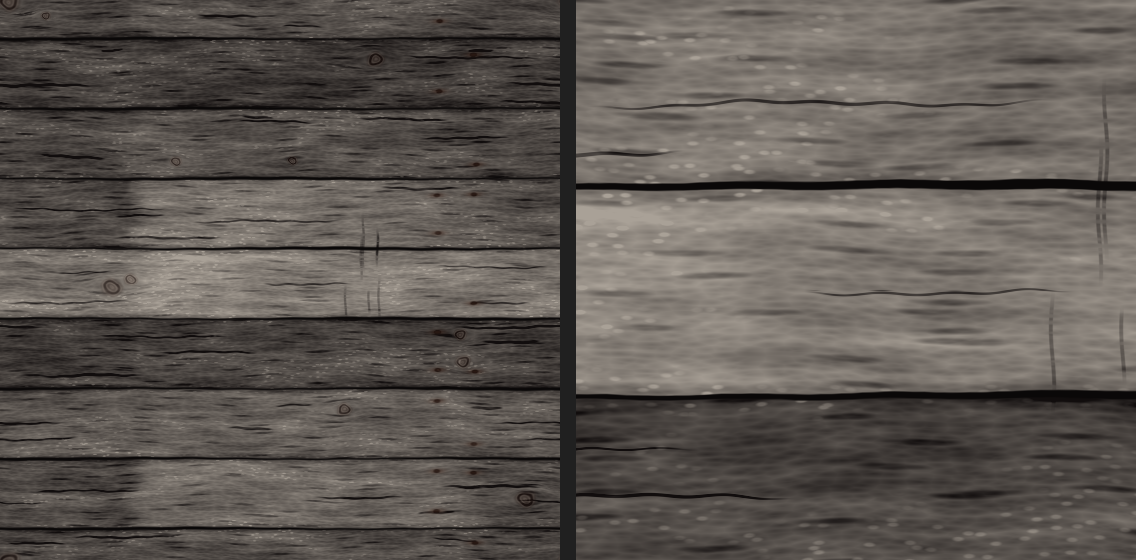
Left, the full canvas; right, a detail of the centre.
Give the GLSL for this texture, as a Shadertoy shader.

```glsl
// Weathered horizontal planks: eight grey boards split by dark gaps, tiling both ways.
// Stretched cellular noise gives fibre, stain and flecks; hashed loops place the
// knots, cracks, nails and scratches, and one tone value is mapped to colour.

const float BOARDS = 8.0;
const float GAP_OFFSET = 0.056;      // height of the lowest gap
const float GAP_HALF = 0.0025;       // half width of a gap
const float GRAIN = 0.55;
const float STAIN = 0.42;
const int KNOTS = 2;                 // candidates per board
const int CRACKS = 5;
const int SCRATCHES = 7;
const vec3 SHADOW = vec3(0.065, 0.05, 0.05);
const vec3 PALE = vec3(0.60, 0.57, 0.535);
const vec3 RUST = vec3(0.23, 0.13, 0.09);
// Tone of each board from the bottom, and how much its middle is bleached.
const float TONE[8] = float[8](0.49, 0.58, 0.39, 0.77, 0.49, 0.45, 0.39, 0.45);
const float BLEACH[8] = float[8](0.22, 0.06, 0.04, 0.11, 0.28, 0.08, -0.03, 0.08);
const float TAU = 6.28318;

float hash(vec2 p) {
    vec3 q = fract(p.xyx * 0.1031);
    q += dot(q, q.yzx + 33.33);
    return fract((q.x + q.y) * q.z);
}

float wrap(float x) { return fract(x + 0.5) - 0.5; }

// Distance to the nearest jittered point; tiles over the unit square.
float cellular(vec2 p, vec2 cells) {
    p *= cells;
    vec2 base = floor(p);
    float nearest = 4.0;
    for (int j = -1; j <= 1; j++)
    for (int i = -1; i <= 1; i++) {
        vec2 cell = base + vec2(i, j);
        vec2 id = mod(cell, cells) + cells.yx * 0.37;
        vec2 d = cell + vec2(hash(id), hash(id + 57.3)) - p;
        nearest = min(nearest, dot(d, d));
    }
    return sqrt(nearest);
}

// Adds one knot: bends the grain and returns ring tone (x) and brown tint (y).
vec2 knot(vec2 p, vec2 seed, inout vec2 grainPos) {
    float size = hash(seed + 3.1);
    float radius = mix(0.007, 0.019, size * size);
    vec2 centre = vec2(hash(seed), (hash(seed + 7.7) - 0.5) * 0.07);
    vec2 d = vec2(wrap(p.x - centre.x), (p.y - centre.y) * 1.15) / radius;
    vec2 spread = d * vec2(0.35, 0.6);
    grainPos.y -= radius * d.y * 0.7 * exp(-dot(spread, spread));
    float l = length(d + 0.1 * sin(d.yx * 3.0 + seed.x));
    float inside = 1.0 - smoothstep(0.8, 1.7, l);
    float rim = 1.0 - smoothstep(0.05, 0.3, abs(l - 0.85));
    return vec2(0.07 * sin(l * 13.0) * inside - 0.27 * rim, 0.22 * inside);
}

// Coverage of one tapering crack along the grain.
float crack(vec2 p, vec2 seed, float px) {
    float u = wrap(p.x - hash(seed)) / mix(0.02, 0.15, hash(seed + 2.3));
    float y = (hash(seed + 5.9) - 0.5) * 0.11 + 0.004 * u * (hash(seed + 8.2) - 0.5);
    y += 0.0015 * sin(TAU * 5.0 * p.x + seed.x) + 0.0007 * sin(TAU * 23.0 * p.x + seed.y);
    float width = 0.0014 * hash(seed + 4.4) * (1.0 - u * u);
    return (1.0 - smoothstep(width, width + 1.3 * px, abs(p.y - y))) * (1.0 - smoothstep(0.7, 1.0, abs(u)));
}

void mainImage(out vec4 fragColor, in vec2 fragCoord) {
    vec2 uv = fragCoord / iResolution.xy;
    float px = 1.0 / iResolution.y;

    // Board index and position inside it, with slightly wavy edges
    float wave = 0.0009 * sin(TAU * 2.0 * uv.x + floor(uv.y * 8.0 + 0.05)) + 0.0005 * sin(TAU * 11.0 * uv.x);
    float row = (uv.y + wave - GAP_OFFSET) * BOARDS;
    float board = mod(floor(row), BOARDS);
    int index = int(board);
    vec2 p = vec2(uv.x, (fract(row) - 0.5) / BOARDS);
    float edge = 0.5 / BOARDS - abs(p.y);

    // Knots and gently bent grain coordinates
    vec2 q = uv + vec2(hash(vec2(board, 9.0)), 0.0);
    q.y += 0.003 * sin(TAU * 2.0 * uv.x + board * 2.0) + 0.001 * sin(TAU * 7.0 * uv.x + board);
    vec2 knots = vec2(0.0);
    for (int i = 0; i < KNOTS; i++) {
        vec2 seed = vec2(board * 3.7 + 1.0, float(i) * 11.3 + 2.0);
        if (hash(seed + 21.0) > 0.35) knots += knot(p, seed, q);
    }

    // Board tone, bleached middle and blotchy stains
    float stain = 0.6 * cellular(q, vec2(4.0, 20.0)) + 0.4 * cellular(q, vec2(13.0, 44.0)) - 0.48;
    float left = uv.x + 0.04 * stain;
    float middle = smoothstep(0.21, 0.27, left) * (1.0 - smoothstep(0.66, 0.95, left));
    float tone = TONE[index] + BLEACH[index] * middle + STAIN * stain + 0.03;

    // Fibres from coarse to fine, dark dashes and pale flecks
    float fibre = 0.35 * cellular(q, vec2(5.0, 84.0)) + 0.35 * cellular(q, vec2(17.0, 190.0))
                + 0.3 * cellular(q, vec2(75.0, 290.0)) - 0.48;
    tone += GRAIN * fibre;
    tone -= 0.28 * (1.0 - smoothstep(0.05, 0.2, cellular(q + 0.31, vec2(7.0, 72.0))));
    float fleck = 1.0 - smoothstep(0.08, 0.24, cellular(q + 0.17, vec2(52.0, 130.0)));
    tone += 0.22 * fleck * smoothstep(-0.05, 0.2, stain) + knots.x;

    // Cracks, then upright scratches across the middle boards
    for (int i = 0; i < CRACKS; i++)
        tone -= 0.5 * crack(p, vec2(board * 5.3 + 4.0, float(i) * 7.1 + 1.0), px);
    for (int i = 0; i < SCRATCHES; i++) {
        vec2 seed = vec2(float(i) * 3.3, 40.0);
        float x = 0.615 + 0.065 * hash(seed) + 0.001 * sin(uv.y * 90.0);
        float span = abs(uv.y - mix(0.45, 0.6, hash(seed + 6.0))) / mix(0.02, 0.06, hash(seed + 3.0));
        float line = 1.0 - smoothstep(0.0006, 0.0008 + 1.5 * px, abs(uv.x - x));
        tone -= 0.3 * line * (1.0 - smoothstep(0.5, 1.0, span)) * smoothstep(0.2, 0.5, fibre + 0.48);
    }

    // Nail holes in two columns with rust drawn along the grain
    float rust = knots.y;
    for (int i = 0; i < 4; i++) {
        vec2 seed = vec2(board + 13.0, float(i) * 4.1);
        float x = (i < 2 ? 0.782 : 0.848) + 0.006 * (hash(seed) - 0.5);
        vec2 d = vec2(wrap(p.x - x), p.y - (i % 2 == 0 ? -0.034 : 0.036) - 0.008 * (hash(seed + 2.0) - 0.5));
        float present = step(0.4, hash(seed + 5.0));
        tone -= present * 0.5 * (1.0 - smoothstep(0.002, 0.004 + px, length(d * vec2(0.7, 1.2))));
        rust += present * 0.55 * exp(-dot(d * vec2(70.0, 230.0), d * vec2(70.0, 230.0)));
    }

    // Worn board edges and the gaps between them
    tone += 0.12 * fleck * (1.0 - smoothstep(0.004, 0.012, edge));
    tone -= 0.16 * (1.0 - smoothstep(0.002, 0.012, edge));
    float gapHalf = GAP_HALF * (0.8 + 0.3 * sin(TAU * uv.x + floor(uv.y * 8.0 + 0.05)) + 0.6 * fibre);
    float wood = smoothstep(gapHalf - px, gapHalf + 1.2 * px, edge);

    vec3 color = mix(SHADOW, PALE, clamp(tone, 0.0, 1.12));
    color = mix(color, RUST, clamp(rust, 0.0, 0.6));
    fragColor = vec4(mix(SHADOW * 0.6, color, wood), 1.0);
}
```
